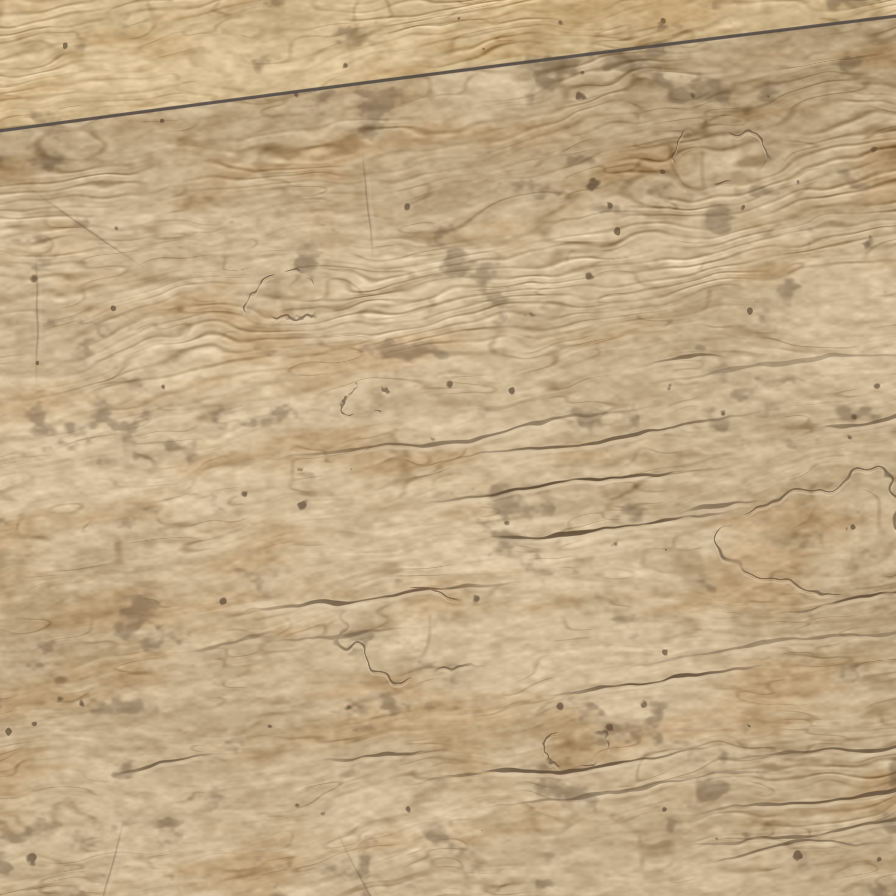
Write a Shadertoy shader that draws this texture.

```glsl
const float TILT = 0.128;
const float SEAM_HEIGHT = 0.854;
const vec3 WOOD = vec3(0.788, 0.698, 0.563);
const vec3 CRACK = vec3(0.33, 0.26, 0.19);
const vec3 SEAM = vec3(0.29, 0.27, 0.26);
const vec3 PALE = vec3(0.90, 0.83, 0.71);

// Knots: centre in plank space, radius
const vec3 KNOTS[6] = vec3[6](
  vec3(0.92, 0.29, 0.085), vec3(0.47, 0.23, 0.07), vec3(0.41, 0.5, 0.022),
  vec3(0.8, 0.72, 0.045), vec3(0.64, 0.08, 0.03), vec3(0.32, 0.63, 0.035));

float hash(vec2 p) {
  vec3 q = fract(p.xyx * 0.1031);
  q += dot(q, q.yzx + 33.33);
  return fract((q.x + q.y) * q.z);
}

float noise(vec2 p) {
  vec2 i = floor(p), f = fract(p);
  f = f * f * (3.0 - 2.0 * f);
  return mix(mix(hash(i), hash(i + vec2(1, 0)), f.x),
             mix(hash(i + vec2(0, 1)), hash(i + 1.0), f.x), f.y);
}

float fbm(vec2 p, int octaves) {
  float sum = 0.0, weight = 0.5, total = 0.0;
  for (int i = 0; i < octaves; i++) {
    sum += weight * noise(p);
    total += weight;
    weight *= 0.55;
    p = p * 2.03 + 17.3;
  }
  return sum / total;
}

float band(float d, float halfWidth, float feather) {
  return 1.0 - smoothstep(halfWidth, halfWidth + feather, abs(d));
}

// Height across the grain, bent by slow noise and spread by knots
float grainFlow(vec2 p) {
  float y = p.y + 0.085 * (fbm(p * vec2(4, 8) + 4.0, 4) - 0.5);
  for (int i = 0; i < 6; i++) {
    vec2 d = (p - KNOTS[i].xy) / (KNOTS[i].z * vec2(1.7, 1));
    y -= 0.75 * (p.y - KNOTS[i].y) * exp(-dot(d, d));
  }
  return y;
}

// Sparse hairlines along the contours of stretched noise
float hairlines(vec2 q, float thin) {
  float gaps = smoothstep(0.5, 0.72, noise(q * vec2(0.9, 0.35) + 71.0));
  return gaps * band(noise(q) - 0.5, 0.0, thin);
}

// Broken tapered line: x is darkness, y is the lit lip below
vec2 crack(vec2 d, float reach, float width, float wander, float seed, float feather) {
  float taper = 1.0 - smoothstep(0.2, 1.0, abs(d.x) / reach);
  d.y += wander * (fbm(vec2(d.x * 9.0, seed), 4) - 0.5);
  float press = noise(vec2(d.x * 42.0, seed + 3.0));
  float w = width * taper * press * press;
  float ink = taper * smoothstep(0.08, 0.55, press + 0.3 * taper);
  return ink * vec2(band(d.y, w, feather), band(d.y + 0.004, w, 1.5 * feather));
}

// Broken, lumpy ring around a knot
float knotRing(vec2 d, float radius, float seed, float feather) {
  vec2 q = d / radius;
  float r = length(q * vec2(0.7, 1.15)) + 0.9 * (fbm(q * 1.5 + seed, 3) - 0.5);
  float gaps = smoothstep(0.4, 0.7, noise(q * 2.3 + seed * 3.0));
  return gaps * band((r - 0.85) * radius, 0.0003, feather);
}

float specks(vec2 p, float cells, float chance, float radius) {
  vec2 id = floor(p * cells);
  vec2 spot = 0.3 + 0.4 * vec2(hash(id + 3.1), hash(id + 8.7));
  vec2 d = (fract(p * cells) - spot) / cells;
  float lump = length(d) + radius * 2.2 * (fbm(p * 110.0, 2) - 0.5);
  float size = radius * (0.3 + 0.7 * hash(id + 5.3));
  return step(hash(id), chance) * (1.0 - smoothstep(size * 0.3, size + 0.001, lump));
}

void mainImage(out vec4 fragColor, in vec2 fragCoord) {
  vec2 uv = fragCoord / iResolution.y;
  float feather = max(0.0018, 1.0 / iResolution.y);
  vec2 plank = vec2(uv.x, uv.y - TILT * uv.x);
  float seamY = plank.y - SEAM_HEIGHT - 0.006 * uv.x * (1.0 - uv.x);
  float upper = smoothstep(-feather, feather, seamY);
  vec2 p = plank + step(0.0, seamY) * vec2(2.7, 1.3);
  float flow = grainFlow(p);

  // Blotches, fibres, mottling and embossed flakes
  float blotch = fbm(p * vec2(4, 11) + 9.0, 5) - 0.5;
  float fibre = fbm(vec2(p.x * 20.0, flow * 140.0), 2) - 0.5;
  float mottle = fbm(uv * vec2(90, 140), 2) - 0.5;
  vec2 flake = p * vec2(28, 75);
  float relief = fbm(flake, 3) - fbm(flake + vec2(0.06, 0.26), 3);
  float tone = 0.17 * blotch + 0.12 * (fibre + mottle + relief);
  tone -= 0.10 * hairlines(vec2(p.x * 12.0, flow * 62.0), 0.09);
  tone -= 0.08 * hairlines(vec2(p.x * 26.0, flow * 95.0) + 40.0, 0.12);

  // Growth lines, strong near the seam and in the lower right corner
  float figured = smoothstep(0.48, 0.62, plank.y + 0.15 * blotch);
  figured = max(figured, smoothstep(0.65, 0.95, uv.x) * band(plank.y, 0.0, 0.09));
  figured *= smoothstep(0.3, 0.6, fbm(p * vec2(5, 13) + 31.0, 3));
  float phase = 6.2832 * (flow * 84.0 + 1.5 * fbm(p * vec2(12, 40), 2));
  float ridge = pow(0.5 + 0.5 * cos(phase), 4.0);
  float lip = pow(0.5 + 0.5 * cos(phase + 1.7), 4.0);
  float broken = 0.1 + 1.4 * noise(vec2(p.x * 17.0, flow * 75.0));
  tone += (0.08 + 0.92 * figured) * broken * (0.06 * lip - 0.14 * (ridge - 0.2));

  // Broad light, shade and stains
  tone += 0.025 * band(plank.y - 0.46, 0.03, 0.12) - 0.04 * band(plank.y - 0.79, 0.03, 0.1);
  tone += 0.03 * upper - 0.02 * smoothstep(0.5, 1.0, uv.x);
  vec3 color = WOOD + tone * vec3(1, 1.03, 1.02);
  float stain = smoothstep(0.52, 0.75, fbm(p * vec2(7, 22) + 53.0, 5));
  color -= stain * vec3(0.05, 0.07, 0.085) + upper * vec3(-0.01, 0, 0.03);
  float smudge = smoothstep(0.66, 0.8, fbm(uv * vec2(20, 28), 4));
  color = mix(color, CRACK, 0.35 * smudge);

  // Cracks along the grain, then faint steep scratches
  vec2 marks = vec2(0);
  for (float k = 0.0; k < 22.0; k++) {
    float height = mix(-0.08, 0.52, (k + hash(vec2(k, 9))) / 22.0);
    vec2 d = plank - vec2(hash(vec2(k, 2)), height);
    float reach = 0.04 + 0.24 * hash(vec2(k, 14));
    float depth = 0.35 + 0.65 * hash(vec2(k, 21));
    marks = max(marks, depth * crack(d, reach, 0.0024, 0.03, k * 5.7, feather));
  }
  for (float k = 40.0; k < 45.0; k++) {
    vec2 d = uv - vec2(hash(vec2(k, 1)), 0.8 * hash(vec2(k, 6)));
    float a = 1.1 + 1.5 * hash(vec2(k, 11));
    d *= mat2(cos(a), sin(a), -sin(a), cos(a));
    marks = max(marks, 0.3 * crack(d, 0.09, 0.0004, 0.01, k, feather));
  }

  // Knots with soft dark hearts
  float grime = smoothstep(0.45, 0.7, fbm(p * 24.0, 4));
  for (int i = 0; i < 6; i++) {
    vec2 d = p - KNOTS[i].xy;
    float radius = KNOTS[i].z, seed = float(i) * 4.3;
    float lit = knotRing(d + vec2(0, 0.004), radius, seed, feather);
    marks = max(marks, 0.7 * vec2(knotRing(d, radius, seed, feather), lit));
    color -= 0.1 * grime * exp(-dot(d, d) / (radius * radius));
  }
  color = mix(color, PALE, 0.5 * marks.y);
  color = mix(color, CRACK, 0.85 * marks.x);

  // Pits, then the seam
  float pits = max(specks(uv, 13.0, 0.1, 0.007), specks(uv + 2.3, 34.0, 0.06, 0.004));
  color = mix(color, CRACK, 0.65 * pits);
  color = mix(color, SEAM, 0.85 * band(seamY, 0.0009, feather));
  fragColor = vec4(clamp(color, 0.0, 1.0), 1.0);
}
```
